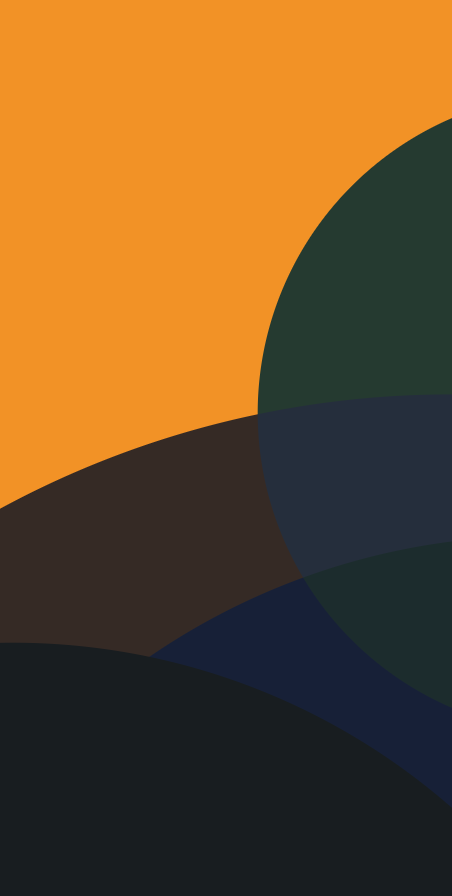
Give the GLSL for this background, as a Shadertoy shader.

```glsl
// Discs: centre xy and radius, in units of canvas height
const vec3 SIDE_DISC  = vec3(0.6458,  0.5391, 0.3582);
const vec3 OUTER_HILL = vec3(0.5026, -0.4938, 1.0536);
const vec3 INNER_HILL = vec3(0.6016, -0.3663, 0.7682);
const vec3 FRONT_HILL = vec3(0.0144, -0.4608, 0.7435);

// Plain colours
const vec3 ORANGE   = vec3(0.950, 0.573, 0.148);
const vec3 BROWN    = vec3(0.208, 0.164, 0.145);
const vec3 NAVY     = vec3(0.090, 0.127, 0.217);
const vec3 CHARCOAL = vec3(0.093, 0.113, 0.125);

// Colours seen where the side disc overlaps each layer
const vec3 GREEN = vec3(0.145, 0.226, 0.188);
const vec3 SLATE = vec3(0.145, 0.180, 0.235);
const vec3 TEAL  = vec3(0.110, 0.174, 0.176);

// Antialiased coverage of a disc, one pixel wide at its edge
float discCoverage(vec2 p, vec3 disc) {
    float dist = length(p - disc.xy) - disc.z;
    return clamp(0.5 - dist * iResolution.y, 0.0, 1.0);
}

void mainImage(out vec4 fragColor, in vec2 fragCoord) {
    vec2 p = fragCoord / iResolution.y;

    float side  = discCoverage(p, SIDE_DISC);
    float outer = discCoverage(p, OUTER_HILL);
    float inner = discCoverage(p, INNER_HILL);
    float front = discCoverage(p, FRONT_HILL);

    // Sky and the two translucent hills, each tinted by the side disc
    vec3 color = mix(ORANGE, GREEN, side);
    color = mix(color, mix(BROWN, SLATE, side), outer);
    color = mix(color, mix(NAVY, TEAL, side), inner);

    // Opaque foreground
    color = mix(color, CHARCOAL, front);

    fragColor = vec4(color, 1.0);
}
```
